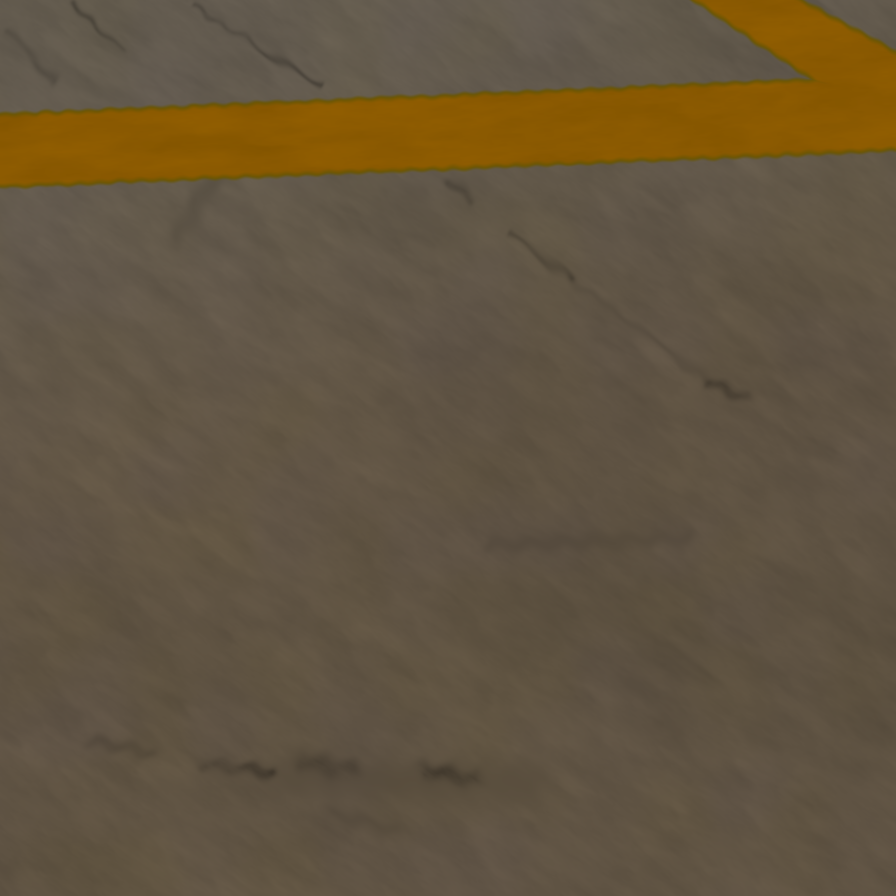
Write a Shadertoy shader that draws this texture.

```glsl
vec2 hash2(vec2 p) {
    vec3 q = fract(p.xyx * vec3(0.1031, 0.1030, 0.0973));
    q += dot(q, q.yzx + 33.33);
    return fract((q.xx + q.yz) * q.zy);
}

// Smoothly blended cellular value, centred on zero
float cellular(vec2 p) {
    vec2 cell = floor(p);
    float total = 0.0, weight = 0.0;
    for (int y = -1; y <= 1; y++) {
        for (int x = -1; x <= 1; x++) {
            vec2 id = cell + vec2(x, y);
            vec2 h = hash2(id);
            vec2 d = p - id - 0.2 - 0.6 * h;
            float w = exp(-4.5 * dot(d, d));
            total += w * (h.x + h.y - 1.0);
            weight += w;
        }
    }
    return total / weight;
}

float layeredCells(vec2 p) {
    float sum = 0.0, gain = 0.5;
    for (int i = 0; i < 4; i++) {
        sum += gain * cellular(p);
        p = p * 2.03 + 17.3;
        gain *= 0.55;
    }
    return sum;
}

vec2 rotate(vec2 p, float angle) {
    float c = cos(angle), s = sin(angle);
    return vec2(c * p.x + s * p.y, c * p.y - s * p.x);
}

// Soft stroke from a to b, fading away from its axis
float stroke(vec2 p, vec2 a, vec2 b, float width) {
    vec2 pa = p - a, ba = b - a;
    float t = clamp(dot(pa, ba) / dot(ba, ba), 0.0, 1.0);
    float d = length(pa - ba * t) / width;
    return exp(-d * d);
}

// Vertical offset from a line, corrected for its slope
float lineSide(vec2 p, vec2 origin, float slope) {
    return (p.y - origin.y - slope * (p.x - origin.x)) / sqrt(1.0 + slope * slope);
}

// Positive inside the painted lines
float paintDepth(vec2 p) {
    float bandTop = -lineSide(p, vec2(0.0, 0.874), 0.0425);
    float bandBase = lineSide(p, vec2(0.0, 0.790), 0.0405);
    float armLeft = lineSide(p, vec2(0.771, 1.0), -0.669);
    float armRight = -lineSide(p, vec2(0.898, 1.0), -0.549);
    float arm = min(armLeft, armRight);
    return min(bandBase, max(bandTop, arm));
}

float scuffs(vec2 p) {
    float s = 0.0;
    // Slanted cracks
    s += 0.60 * stroke(p, vec2(0.215, 0.993), vec2(0.355, 0.907), 0.0035);
    s += 0.65 * stroke(p, vec2(0.085, 0.995), vec2(0.134, 0.945), 0.004);
    s += 0.45 * stroke(p, vec2(0.010, 0.965), vec2(0.058, 0.913), 0.006);
    s += 0.60 * stroke(p, vec2(0.503, 0.798), vec2(0.527, 0.778), 0.005);
    s += 0.50 * stroke(p, vec2(0.573, 0.737), vec2(0.637, 0.689), 0.004);
    s += 0.22 * stroke(p, vec2(0.637, 0.689), vec2(0.790, 0.575), 0.005);
    s += 0.55 * stroke(p, vec2(0.790, 0.575), vec2(0.830, 0.556), 0.006);
    s += 0.25 * stroke(p, vec2(0.240, 0.805), vec2(0.198, 0.735), 0.010);
    // Low smudges
    s += 0.30 * stroke(p, vec2(0.105, 0.172), vec2(0.170, 0.160), 0.008);
    s += 0.75 * stroke(p, vec2(0.232, 0.147), vec2(0.300, 0.138), 0.007);
    s += 0.40 * stroke(p, vec2(0.340, 0.152), vec2(0.390, 0.140), 0.011);
    s += 0.50 * stroke(p, vec2(0.475, 0.140), vec2(0.530, 0.131), 0.009);
    s += 0.25 * stroke(p, vec2(0.370, 0.092), vec2(0.440, 0.074), 0.009);
    s += 0.20 * stroke(p, vec2(0.320, 0.130), vec2(0.590, 0.125), 0.025);
    s += 0.22 * stroke(p, vec2(0.550, 0.392), vec2(0.770, 0.400), 0.009);
    return s;
}

vec3 concrete(vec2 p) {
    vec3 warm = vec3(0.377, 0.329, 0.264);
    vec3 cool = vec3(0.391, 0.359, 0.309);
    vec3 color = mix(warm, cool, smoothstep(0.45, 1.05, p.y - 0.18 * p.x + 0.08));

    // Broad stains and slanted grain
    vec2 along = rotate(p, -0.66);
    float stains = layeredCells(along * vec2(4.0, 8.0));
    float grain = layeredCells(along * vec2(22.0, 60.0) + 9.0);
    color *= 1.0 + 0.07 * stains + 0.10 * grain;
    color *= 1.0 - 0.05 * stroke(p, vec2(0.65, 0.34), vec2(0.98, 0.18), 0.15);
    color.b += 0.012 * cellular(p * 14.0 + 5.0);

    vec2 wobble = 0.003 * sin(p.yx * vec2(130.0, 170.0) + 2.0 * sin(p * 61.0));
    float wear = clamp(0.85 + 1.2 * grain, 0.3, 1.3);
    return color * (1.0 - 0.38 * wear * scuffs(p + wobble));
}

vec3 paint(vec2 p, float depth) {
    float fade = layeredCells(rotate(p, 0.04) * vec2(14.0, 50.0));
    vec3 color = vec3(0.545, 0.352, 0.002) * (1.0 + 0.09 * fade);
    vec3 olive = vec3(0.410, 0.335, 0.015);
    return mix(olive, color, smoothstep(0.0, 0.007, depth));
}

void mainImage(out vec4 fragColor, in vec2 fragCoord) {
    vec2 p = fragCoord / iResolution.xy;
    float ragged = 0.0008 * sin(p.x * 270.0) + 0.0012 * cellular(p * 70.0);
    float depth = paintDepth(p) + ragged;
    float soft = max(0.0025, 1.0 / iResolution.y);
    float cover = smoothstep(-soft, soft, depth);
    fragColor = vec4(mix(concrete(p), paint(p, depth), cover), 1.0);
}
```
